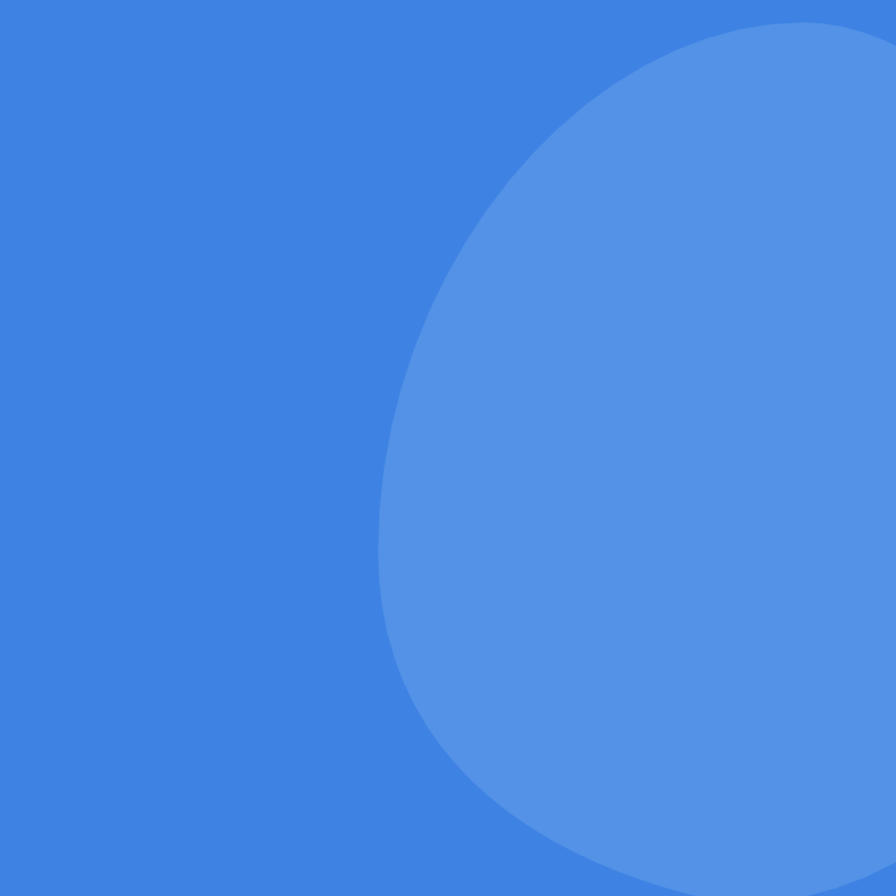
This background is drawn by a Shadertoy shader. Its source:

```glsl
// A flat blue field with one large, paler rounded blob running off the right side.
// The blob is a closed loop of four cubic curves, walked in short chords to get
// a signed distance, which gives a smooth edge at any canvas size.

const vec3 FIELD_BLUE = vec3(0.243, 0.513, 0.890);
const vec3 BLOB_BLUE  = vec3(0.326, 0.572, 0.905);
const float EDGE_SOFTNESS = 0.0012;   // half width of the edge, in canvas units
const int CURVES = 4;
const int CHORDS = 20;                // straight pieces per curve

// Outline, clockwise from the left extreme: anchor, handle, handle, ...
const vec2 OUTLINE[12] = vec2[12](
    vec2(0.422, 0.385), vec2(0.422, 0.698), vec2(0.651, 0.975),
    vec2(0.898, 0.975), vec2(1.029, 0.975), vec2(1.250, 0.818),
    vec2(1.250, 0.479), vec2(1.250, 0.154), vec2(0.971, -0.049),
    vec2(0.776, 0.000), vec2(0.581, 0.049), vec2(0.422, 0.167));

vec2 cubicPoint(vec2 a, vec2 b, vec2 c, vec2 d, float t) {
    float s = 1.0 - t;
    return s * s * s * a + 3.0 * s * s * t * b + 3.0 * s * t * t * c + t * t * t * d;
}

float segmentDistance(vec2 p, vec2 a, vec2 b) {
    vec2 ap = p - a, ab = b - a;
    return length(ap - ab * clamp(dot(ap, ab) / dot(ab, ab), 0.0, 1.0));
}

// Does a ray from p toward +x cross the chord from a to b?
bool rayCrosses(vec2 p, vec2 a, vec2 b) {
    if ((a.y > p.y) == (b.y > p.y)) return false;
    return p.x < a.x + (b.x - a.x) * (p.y - a.y) / (b.y - a.y);
}

// Signed distance to the blob, negative inside
float blobDistance(vec2 p) {
    float nearest = 10.0;
    float side = 1.0;
    vec2 previous = OUTLINE[0];
    for (int i = 0; i < CURVES; i++) {
        int k = 3 * i;
        for (int j = 1; j <= CHORDS; j++) {
            float t = float(j) / float(CHORDS);
            vec2 next = cubicPoint(OUTLINE[k], OUTLINE[k + 1], OUTLINE[k + 2],
                                   OUTLINE[(k + 3) % 12], t);
            nearest = min(nearest, segmentDistance(p, previous, next));
            if (rayCrosses(p, previous, next)) side = -side;
            previous = next;
        }
    }
    return side * nearest;
}

void mainImage(out vec4 fragColor, in vec2 fragCoord) {
    vec2 uv = fragCoord / iResolution.xy;

    // Never let the edge get thinner than about one pixel
    float halfEdge = max(EDGE_SOFTNESS, 0.6 / min(iResolution.x, iResolution.y));
    float coverage = 1.0 - smoothstep(-halfEdge, halfEdge, blobDistance(uv));

    fragColor = vec4(mix(FIELD_BLUE, BLOB_BLUE, coverage), 1.0);
}
```
